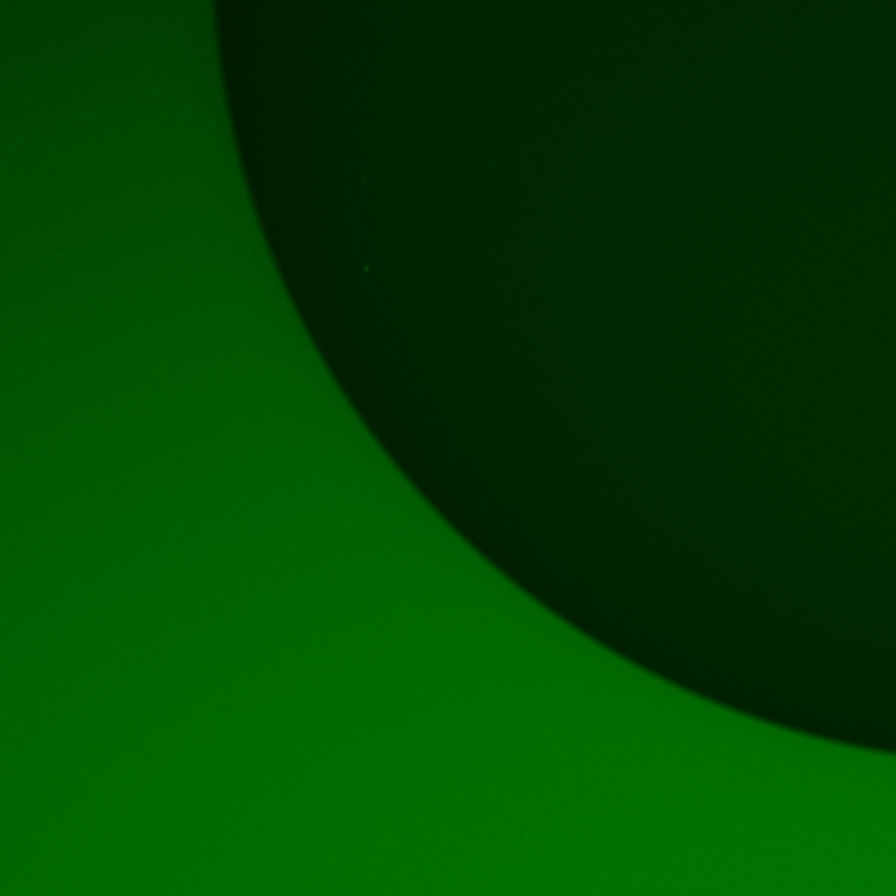
Write a WebGL 2 fragment shader that draws this background.

```glsl
#version 300 es
precision highp float;
// Draws a large dark green disc in the upper right over a soft green glow.

uniform vec2 u_resolution;
out vec4 fragColor;

const vec2 DISC_CENTER = vec2(1.1456, 1.0547);
const float DISC_RADIUS = 0.908;
const float EDGE_SOFTNESS = 0.007;
const float GRAIN_CELLS = 384.0;
const float SPECK_CELLS = 14.0;

// Sine-free hash, 0 to 1
float hash(vec2 p) {
    vec3 q = fract(vec3(p.xyx) * 0.1031);
    q += dot(q, q.yzx + 33.33);
    return fract((q.x + q.y) * q.z);
}

float circleDistance(vec2 p, vec2 center, float radius) {
    return length(p - center) - radius;
}

// Backlight: brightest at the lower right, dimmed close to the disc
float backlight(vec2 p, float dist) {
    float left = 1.0 - p.x;
    float light = 0.452 - 0.05 * left * left - 0.175 * pow(max(p.y, 0.0), 1.45);
    return light - 0.035 * exp(-max(dist, 0.0) / 0.025);
}

// Disc surface: darker at its rim and toward the top left
float discShade(vec2 p, float depth) {
    float rise = 1.0 - exp(-max(depth, 0.0) / 0.16);
    return 0.122 + 0.046 * rise - 0.022 * p.y * p.y + 0.008 * p.x;
}

float speck(vec2 p, vec2 center, float radius) {
    vec2 d = (p - center) / radius;
    return exp(-dot(d, d));
}

// Sparse faint dust, one candidate per cell
float dust(vec2 p, float cells) {
    vec2 id = floor(p * cells);
    vec2 jitter = vec2(hash(id + 17.0), hash(id + 43.0));
    vec2 center = (id + 0.2 + 0.6 * jitter) / cells;
    float present = step(0.88, hash(id + 71.0));
    return present * speck(p, center, 0.0025);
}

void main() {
    vec2 p = gl_FragCoord.xy / u_resolution;
    float dist = circleDistance(p, DISC_CENTER, DISC_RADIUS);

    // Disc over light, with a blurred rim
    float outside = smoothstep(-EDGE_SOFTNESS, EDGE_SOFTNESS, dist);
    float green = mix(discShade(p, -dist), backlight(p, dist), outside);

    // Dust on the disc, with two clearer specks
    float specks = 0.025 * dust(p, SPECK_CELLS);
    specks += 0.15 * speck(p, vec2(0.409, 0.700), 0.0025);
    specks += 0.06 * speck(p, vec2(0.405, 0.800), 0.0025);
    green += specks * (1.0 - outside);

    // Fine grain
    float grain = hash(floor(p * GRAIN_CELLS)) - 0.5;
    green += grain * mix(0.006, 0.012, outside);

    fragColor = vec4(0.0, green, 0.0, 1.0);
}
```
